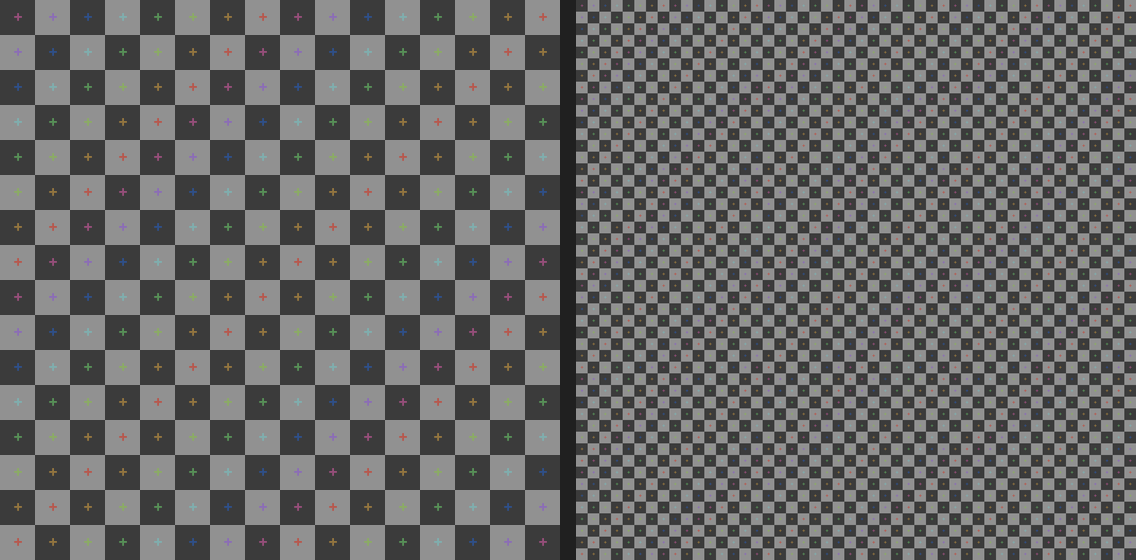
Left, the tile; right, the same tile 3 across and 3 down.
Give the GLSL for this pattern, as a three.js fragment shader.

```glsl
varying vec2 vUv;

const float CELLS = 16.0;              // squares across and down
const float HUES = 8.0;                // colours in the diagonal cycle
const float ARM_LENGTH = 3.5 / 32.0;   // cross sizes, in cells
const float ARM_HALF_WIDTH = 0.5 / 32.0;
const vec2 CROSS_CENTER = vec2(16.5 / 32.0);

const vec3 LIGHT = vec3(0.57);
const vec3 DARK = vec3(0.23);
const vec3 RED = vec3(0.82, 0.19, 0.12);
const vec3 ORANGE = vec3(0.82, 0.62, 0.26);
const vec3 LIME = vec3(0.53, 0.74, 0.28);
const vec3 GREEN = vec3(0.42, 0.80, 0.42);
const vec3 CYAN = vec3(0.45, 0.76, 0.76);
const vec3 BLUE = vec3(0.15, 0.37, 0.75);
const vec3 PURPLE = vec3(0.53, 0.33, 0.81);
const vec3 PINK = vec3(0.84, 0.36, 0.65);

vec3 cycleColor(float i) {
  if (i < 0.5) return RED;
  if (i < 1.5) return ORANGE;
  if (i < 2.5) return LIME;
  if (i < 3.5) return GREEN;
  if (i < 4.5) return CYAN;
  if (i < 5.5) return BLUE;
  if (i < 6.5) return PURPLE;
  return PINK;
}

// +1 on even cells, -1 on odd ones, with smoothed steps
vec2 squareWave(vec2 p, vec2 pixel) {
  vec2 edge = 0.5 - abs(mod(p + 0.5, 2.0) - 1.0);
  return clamp(2.0 * edge / pixel, -1.0, 1.0);
}

float boxMask(vec2 p, vec2 halfSize, vec2 pixel) {
  vec2 cover = clamp(0.5 + (halfSize - abs(p)) / pixel, 0.0, 1.0);
  return cover.x * cover.y;
}

void main() {
  vec2 p = vUv * CELLS;
  vec2 pixel = max(fwidth(p), vec2(1e-5));
  vec2 cell = floor(p);

  // Checkerboard
  vec2 wave = squareWave(p, pixel);
  vec3 color = mix(DARK, LIGHT, 0.5 + 0.5 * wave.x * wave.y);

  // Crosses, coloured by distance from the rising diagonal
  vec2 q = p - cell - CROSS_CENTER;
  vec2 arm = vec2(ARM_LENGTH, ARM_HALF_WIDTH);
  float cross = max(boxMask(q, arm, pixel), boxMask(q, arm.yx, pixel));
  float hue = mod(abs(cell.x - cell.y), HUES);
  color = mix(color, cycleColor(hue), cross);

  gl_FragColor = vec4(color, 1.0);
}
```
